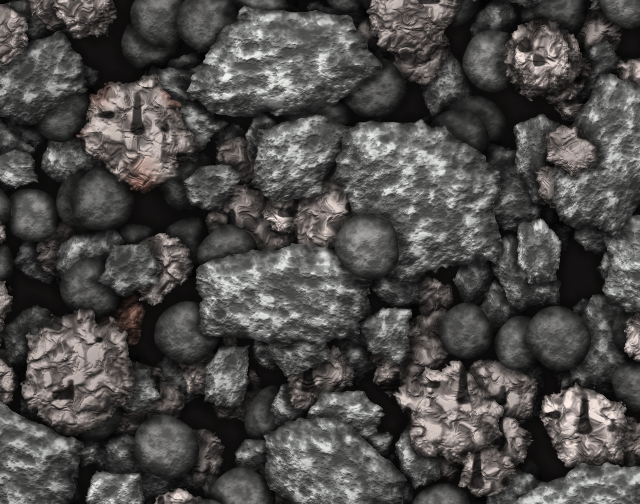
A WebGL 2 fragment shader for this texture:

```glsl
#version 300 es
precision highp float;
// A bed of mixed gravel: rough grey stones, lumpy pinkish cinders and smooth
// dark pellets. Jittered grids of grains are composited front to back; each
// grain is lit from its own height field and shades whatever lies beneath it.

uniform vec2 u_resolution;
out vec4 fragColor;

const int BALL = 0, CINDER = 1, STONE = 2;
const int LAYER_COUNT = 6;
// Per layer: cell size, smallest radius, largest radius, presence
const vec4 LAYER_SIZE[LAYER_COUNT] = vec4[](
  vec4(0.30, 0.050, 0.075, 0.36), vec4(0.38, 0.140, 0.200, 0.90),
  vec4(0.25, 0.080, 0.125, 0.82), vec4(0.15, 0.052, 0.075, 0.85),
  vec4(0.18, 0.070, 0.105, 1.00), vec4(0.13, 0.058, 0.074, 1.00));
// Per layer: share of balls, share of cinders, brightness
const vec3 LAYER_MIX[LAYER_COUNT] = vec3[](
  vec3(0.45, 0.50, 1.00), vec3(0.00, 0.10, 1.00), vec3(0.08, 0.64, 1.00),
  vec3(0.60, 0.20, 0.97), vec3(0.15, 0.35, 0.88), vec3(0.35, 0.15, 0.72));
const vec3 BALL_COLOR = vec3(0.410, 0.408, 0.402);
const vec3 CINDER_COLOR = vec3(0.570, 0.530, 0.515);
const vec3 RUST_COLOR = vec3(0.56, 0.41, 0.36);
const vec3 STONE_COLOR = vec3(0.468, 0.473, 0.464);
const vec3 GAP_COLOR = vec3(0.075, 0.068, 0.066);
const vec3 LIGHT_DIR = vec3(-0.25, 0.46, 0.85);
const float AMBIENT = 0.44, DIFFUSE = 0.66;
const float BALL_MAX_RADIUS = 0.066;
const float SHADOW_REACH = 0.028, SHADOW_FLOOR = 0.40;
const float SLOPE_STEP = 0.0022;
const float TAU = 6.28319;

struct Grain { vec2 center; float radius, angle, aspect, seed; int kind; };

float hash(vec2 p) { return fract(sin(dot(p, vec2(127.1, 311.7))) * 43758.5453); }

mat2 rotation(float a) { float c = cos(a), s = sin(a); return mat2(c, s, -s, c); }

float noise(vec2 p) {
  vec2 i = floor(p), f = fract(p);
  f = f * f * (3.0 - 2.0 * f);
  return mix(mix(hash(i), hash(i + vec2(1, 0)), f.x),
             mix(hash(i + vec2(0, 1)), hash(i + vec2(1, 1)), f.x), f.y);
}

float fbm(vec2 p) {
  float sum = 0.0, amp = 0.5;
  for (int i = 0; i < 4; i++) {
    sum += amp * noise(p);
    p = rotation(0.6) * p * 2.07 + 3.7;
    amp *= 0.60;
  }
  return sum / 1.088;
}

// Puffy lobes split by thin dark creases
float billow(vec2 p) {
  p += 0.7 * vec2(noise(p * 1.3), noise(p * 1.3 + 9.0));
  float sum = 0.0, amp = 0.55;
  for (int i = 0; i < 3; i++) {
    sum += amp * abs(2.0 * noise(p) - 1.0);
    p = rotation(0.9) * p * 2.1 + 5.3;
    amp *= 0.56;
  }
  return sum;
}

// Signed distance to the silhouette in units of the radius
float outline(vec2 p, Grain g) {
  vec2 q = rotation(g.angle) * (p - g.center) / g.radius;
  q.y *= g.aspect;
  float disc = length(q) - 1.0;
  if (g.kind == BALL) return disc + 0.12 * (noise(q * 1.6 + g.seed) - 0.5);
  float facets = disc - 0.18;
  for (int k = 0; k < 6; k++) {
    float a = (float(k) + 0.7 * hash(vec2(g.seed, k))) * TAU / 6.0;
    float offset = mix(0.72, 1.0, hash(vec2(k, g.seed + 4.0)));
    facets = max(facets, dot(q, vec2(cos(a), sin(a))) - offset);
  }
  float rough = fbm(q * 2.4 + g.seed) - 0.5;
  return g.kind == STONE ? facets + 0.30 * rough : mix(facets, disc, 0.5) + 0.50 * rough;
}

// x: height in canvas units, y: fine texture from 0 to 1
vec2 surface(vec2 p, Grain g) {
  float depth = clamp(-outline(p, g), 0.0, 1.0);
  vec2 q = rotation(g.angle) * (p - g.center) + g.seed;
  if (g.kind == BALL) {
    float grit = smoothstep(0.2, 0.8, fbm(q * 55.0));
    return vec2(g.radius * 0.62 * sqrt(depth * (2.0 - depth)) + 0.0034 * grit, grit);
  }
  float slope = 1.0 - min(depth / 0.5, 1.0);
  float dome = g.radius * 0.30 * (1.0 - slope * slope);
  if (g.kind == CINDER) {
    float lobes = smoothstep(0.0, 0.60, billow(q * 36.0));
    return vec2(dome + 0.0085 * lobes + 0.010 * noise(q * 20.0), lobes);
  }
  float grain = smoothstep(0.22, 0.78, fbm(q * vec2(42.0, 54.0)));
  return vec2(dome + 0.0075 * grain + 0.012 * noise(q * vec2(13.0, 18.0)), grain);
}

vec3 shade(vec2 p, float dist, Grain g) {
  vec2 here = surface(p, g);
  float right = surface(p + vec2(SLOPE_STEP, 0), g).x;
  float above = surface(p + vec2(0, SLOPE_STEP), g).x;
  vec3 normal = normalize(vec3(here.x - right, here.x - above, SLOPE_STEP));
  float light = AMBIENT + DIFFUSE * max(dot(normal, normalize(LIGHT_DIR)), 0.0);
  float tone = mix(0.84, 1.16, hash(vec2(g.seed, 8.0)));
  if (g.kind == BALL) {
    float rim = mix(0.48, 1.0, smoothstep(0.0, 0.5, -dist));
    return BALL_COLOR * tone * light * rim * mix(0.72, 1.25, here.y);
  }
  float rim = mix(0.6, 1.0, smoothstep(0.0, 0.12, -dist));
  float fleck = 0.15 * smoothstep(0.62, 1.0, here.y);
  if (g.kind == STONE) return (STONE_COLOR * mix(0.55, 1.34, here.y) + fleck) * tone * light * rim;
  // Cinders: occasional rusty patch, and dark pits between the lobes
  vec2 local = p - g.center;
  float rust = step(0.92, hash(vec2(g.seed, 5.0))) * smoothstep(0.3, 0.7, noise(local * 12.0 + g.seed));
  float pit = smoothstep(0.12, 0.24, noise(local * 36.0 + g.seed));
  vec3 color = mix(CINDER_COLOR, RUST_COLOR, rust) * mix(0.52, 1.30, here.y);
  return (color + 0.5 * fleck) * tone * light * rim * mix(0.3, 1.0, pit);
}

Grain makeGrain(vec2 id, int layer, mat2 turn) {
  vec4 size = LAYER_SIZE[layer];
  vec2 key = id + float(layer) * 31.7;
  vec2 jitter = 0.8 * (vec2(hash(key + 1.3), hash(key + 2.9)) - 0.5);
  float pick = hash(key + 5.1);
  vec3 share = LAYER_MIX[layer];
  int kind = pick < share.x ? BALL : pick < share.x + share.y ? CINDER : STONE;
  float aspect = kind == BALL ? 1.06 : mix(1.0, kind == STONE ? 1.55 : 1.35, hash(key + 7.7));
  float radius = mix(size.y, size.z, hash(key + 9.2));
  if (kind == BALL) radius = min(radius, BALL_MAX_RADIUS);
  return Grain((id + 0.5 + jitter) * turn * size.x, radius,
               TAU * hash(key + 11.4), aspect, 10.0 * hash(key + 13.8), kind);
}

void main() {
  vec2 p = gl_FragCoord.xy / u_resolution.y;
  float edge = 0.9 / u_resolution.y;
  vec3 color = vec3(0.0);
  float clear = 1.0, shadow = 1.0;
  for (int layer = 0; layer < LAYER_COUNT; layer++) {
    mat2 turn = rotation(0.4 + 0.7 * float(layer));
    vec2 cell = floor(turn * p / LAYER_SIZE[layer].x);
    for (int n = 0; n < 9; n++) {
      if (clear < 0.01) break;
      vec2 id = cell + vec2(n % 3 - 1, n / 3 - 1);
      if (hash(id + float(layer) * 31.7 + 17.6) > LAYER_SIZE[layer].w) continue;
      Grain g = makeGrain(id, layer, turn);
      if (distance(p, g.center) > 1.4 * g.radius + SHADOW_REACH) continue;
      float dist = outline(p, g);
      float cover = 1.0 - smoothstep(-edge, edge, dist * g.radius);
      if (cover > 0.0) color += clear * cover * shadow * LAYER_MIX[layer].z * shade(p, dist, g);
      clear *= 1.0 - cover;
      shadow *= mix(SHADOW_FLOOR, 1.0, smoothstep(0.0, SHADOW_REACH, dist * g.radius));
    }
  }
  fragColor = vec4(color + clear * GAP_COLOR * mix(0.5, 1.0, shadow), 1.0);
}
```
